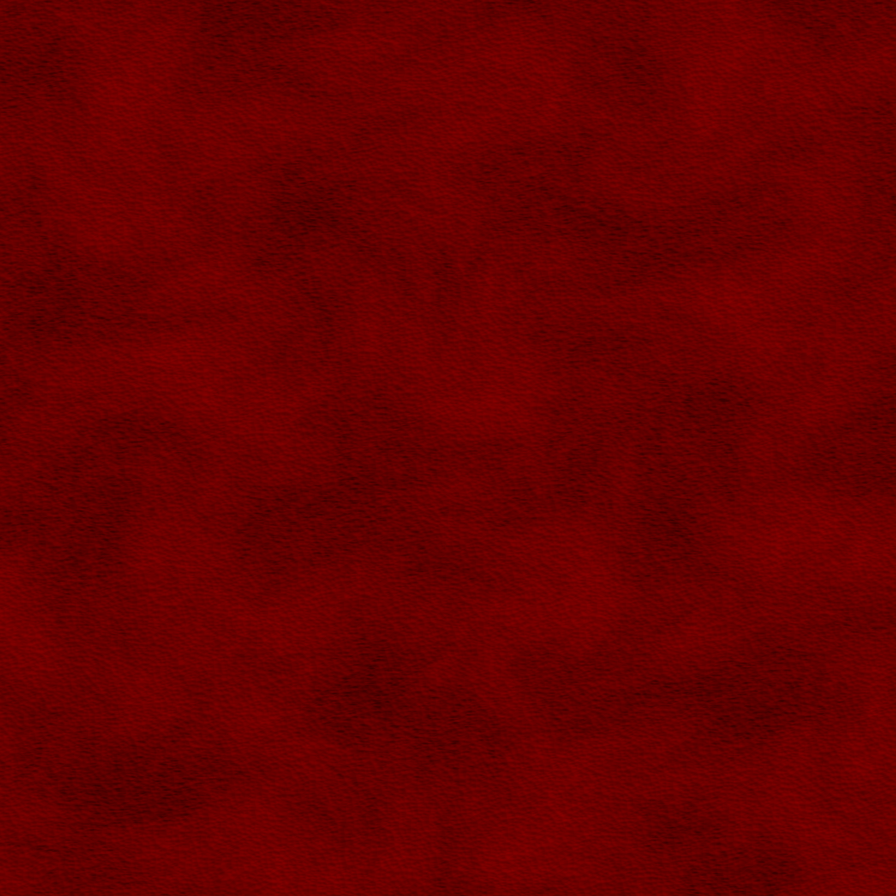
Write a three.js fragment shader that draws this texture.

```glsl
#define BASE_RED 0.411
#define BLOTCH_FREQUENCY 15.0
#define BLOTCH_CONTRAST 0.033
#define GRAIN_CELLS vec2(150.0, 250.0)
#define GRAIN_CONTRAST 0.098
#define FIBRE_CELLS vec2(70.0, 190.0)
#define FIBRE_CONTRAST 0.065
#define CREASE_CELLS vec2(52.0, 200.0)
#define CREASE_DEPTH 0.075

varying vec2 vUv;

vec2 hash2(vec2 cell) {
  vec3 h = fract(cell.xyx * vec3(0.1031, 0.1030, 0.0973));
  h += dot(h, h.yzx + 33.33);
  return fract((h.xx + h.yz) * h.zy);
}

// Distance to the nearest scattered point, in cells
float cellular(vec2 p) {
  vec2 cell = floor(p);
  vec2 local = fract(p);
  float nearest = 4.0;
  for (int y = -1; y <= 1; y++) {
    for (int x = -1; x <= 1; x++) {
      vec2 neighbour = vec2(float(x), float(y));
      vec2 offset = neighbour + hash2(cell + neighbour) - local;
      nearest = min(nearest, dot(offset, offset));
    }
  }
  return sqrt(nearest);
}

// Cloudy stains from rotated, warped sine layers
float blotches(vec2 p) {
  mat2 turn = mat2(0.80, 0.60, -0.60, 0.80);
  float sum = 0.0;
  float amplitude = 1.0;
  for (int i = 0; i < 6; i++) {
    float phase = float(i) * 2.4;
    p = turn * p + 1.7;
    p += 0.45 * sin(p.yx * vec2(0.9, 1.2) + phase);
    sum += amplitude * sin(p.x + phase) * sin(p.y);
    p *= 1.8;
    amplitude *= 0.68;
  }
  return sum;
}

// Embossed relief: height difference across a light direction
float relief(vec2 p) {
  return cellular(p) - cellular(p + vec2(0.2, 0.5));
}

void main() {
  // Slight waviness keeps the horizontal fibres from looking ruled
  vec2 p = vUv;
  p.y += 0.0012 * sin(p.x * 31.0 + 4.0 * sin(p.y * 17.0));
  p.y += 0.0005 * sin(p.x * 97.0 + 5.0 * sin(p.y * 43.0));

  float stain = blotches(vUv * vec2(0.9, 1.1) * BLOTCH_FREQUENCY);
  float grain = relief(p * GRAIN_CELLS);
  float fibre = cellular(p * FIBRE_CELLS + 19.0) - 0.45;

  // Short dark creases gather in the darker stains
  float crease = smoothstep(0.36, 0.08, cellular(p * CREASE_CELLS + 71.0));
  crease *= smoothstep(0.5, -1.0, stain);

  float red = BASE_RED + BLOTCH_CONTRAST * stain;
  red += GRAIN_CONTRAST * grain + FIBRE_CONTRAST * fibre;
  red -= CREASE_DEPTH * crease;

  gl_FragColor = vec4(clamp(red, 0.24, 0.54), 0.0, 0.0, 1.0);
}
```
